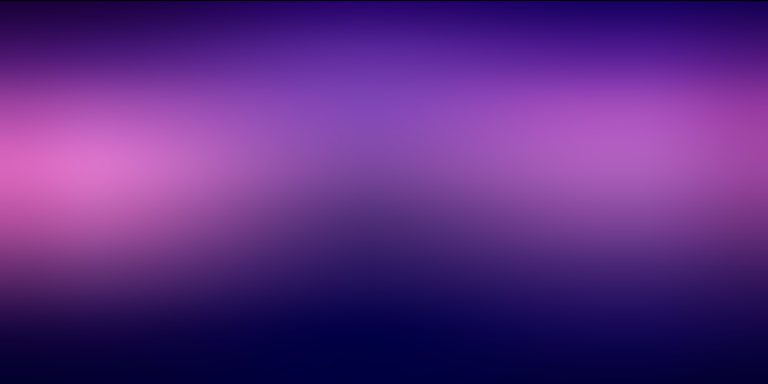
Give the GLSL for this background, as a WebGL 2 fragment shader.

```glsl
#version 300 es
precision highp float;
// Soft night-sky gradient: a pink glow at left, a violet glow at right, navy below.

uniform vec2 u_resolution;
out vec4 fragColor;

const int STOPS = 8;

// Vertical colour ramps, listed from the bottom edge to the top edge.
const vec3 PINK_RAMP[STOPS] = vec3[STOPS](
    vec3(0.01, 0.00, 0.19), vec3(0.10, 0.03, 0.27),
    vec3(0.39, 0.19, 0.46), vec3(0.72, 0.36, 0.67),
    vec3(0.87, 0.46, 0.80), vec3(0.67, 0.32, 0.70),
    vec3(0.30, 0.10, 0.47), vec3(0.10, 0.00, 0.24));
const vec3 DUSK_RAMP[STOPS] = vec3[STOPS](
    vec3(0.00, 0.00, 0.25), vec3(0.01, 0.00, 0.28),
    vec3(0.15, 0.08, 0.37), vec3(0.31, 0.18, 0.47),
    vec3(0.49, 0.28, 0.63), vec3(0.51, 0.28, 0.71),
    vec3(0.37, 0.17, 0.62), vec3(0.15, 0.01, 0.42));
const vec3 VIOLET_RAMP[STOPS] = vec3[STOPS](
    vec3(0.01, 0.00, 0.22), vec3(0.08, 0.03, 0.33),
    vec3(0.25, 0.13, 0.44), vec3(0.50, 0.27, 0.60),
    vec3(0.68, 0.37, 0.74), vec3(0.65, 0.31, 0.74),
    vec3(0.34, 0.12, 0.58), vec3(0.09, 0.00, 0.38));

// Catmull-Rom blend through four neighbouring colours.
vec3 spline(vec3 a, vec3 b, vec3 c, vec3 d, float t) {
    vec3 cubic = 3.0 * (b - c) + d - a;
    vec3 square = 2.0 * a - 5.0 * b + 4.0 * c - d;
    return b + 0.5 * t * (c - a + t * (square + t * cubic));
}

// Smooth colour of a ramp at height 0..1.
vec3 sampleRamp(vec3 ramp[STOPS], float height) {
    int last = STOPS - 1;
    float position = clamp(height, 0.0, 1.0) * float(last);
    int i = min(int(position), last - 1);
    vec3 color = spline(ramp[max(i - 1, 0)], ramp[i], ramp[i + 1],
                        ramp[min(i + 2, last)], position - float(i));
    return max(color, 0.0);
}

// Tints the canvas toward one side, fading out over the given width.
vec3 edgeTint(vec3 tint, float edgeDistance, float width) {
    return mix(tint, vec3(1.0), smoothstep(0.0, width, edgeDistance));
}

void main() {
    vec2 uv = gl_FragCoord.xy / u_resolution;

    // Blend the ramps from side to side.
    vec3 pink = sampleRamp(PINK_RAMP, uv.y);
    vec3 dusk = sampleRamp(DUSK_RAMP, uv.y);
    vec3 violet = sampleRamp(VIOLET_RAMP, uv.y);
    vec3 color = mix(pink, dusk, smoothstep(0.08, 0.50, uv.x));
    color = mix(color, violet, smoothstep(0.46, 0.80, uv.x));

    // Deepen both sides.
    color *= edgeTint(vec3(0.97, 0.86, 0.92), uv.x, 0.14);
    color *= edgeTint(vec3(0.90, 0.74, 0.85), 1.0 - uv.x, 0.18);

    // Thin dark line along the top.
    color *= smoothstep(0.0015, 0.0045, 1.0 - uv.y);

    fragColor = vec4(color, 1.0);
}
```
